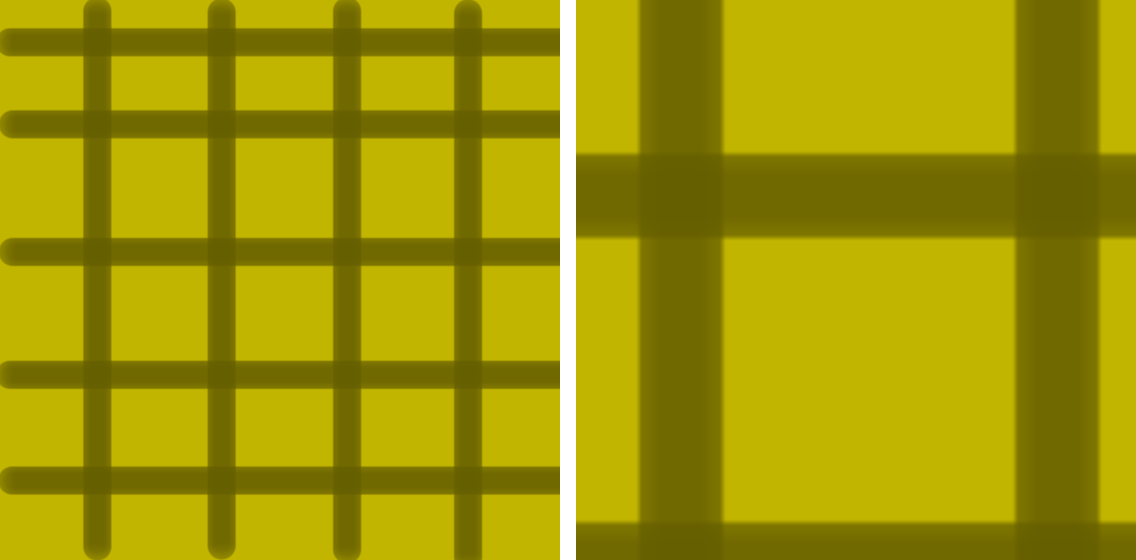
Left: the whole. Right: its middle third, enlarged.
Reproduce this pattern procedurally as a Shadertoy shader.

```glsl
const vec3 PAPER = vec3(0.76, 0.71, 0.0);
const vec3 INK = vec3(0.394, 0.367, 0.0);
const float HALF_WIDTH = 0.0259;
const float OPACITY = 0.875;

// Each stroke: centre line, start and end along its length
const vec3 COLUMNS[4] = vec3[4](
    vec3(0.1738, -0.002, 1.006),
    vec3(0.3958,  0.000, 1.004),
    vec3(0.6198, -0.007, 1.006),
    vec3(0.8359, -0.020, 1.002));
const vec3 ROWS[5] = vec3[5](
    vec3(0.1419, -0.004, 1.04),
    vec3(0.3307, -0.008, 1.04),
    vec3(0.5501, -0.003, 1.04),
    vec3(0.7780, -0.003, 1.04),
    vec3(0.9245, -0.008, 1.04));

// Distance to the spine of a round-capped stroke; p = (across, along)
float spineDistance(vec2 p, vec3 stroke, float radius) {
    float nearest = clamp(p.y, stroke.y + radius, stroke.z - radius);
    return length(p - vec2(stroke.x, nearest));
}

// Marker coverage: dense core, lighter shoulders, faded tips
float markerAlpha(vec2 p, vec3 stroke, float radius, float pixel) {
    float t = spineDistance(p, stroke, radius) / radius;
    float softness = max(0.09, 0.75 * pixel / radius);
    float body = 1.0 - smoothstep(1.0 - 1.4 * softness, 1.0 + 0.6 * softness, t);
    float shoulder = 1.0 - 0.16 * smoothstep(0.4, 0.92, t);
    float tipDepth = min(p.y - stroke.y, stroke.z - p.y);
    float tip = mix(0.72, 1.0, smoothstep(0.0, 0.035, tipDepth));
    return OPACITY * body * shoulder * tip;
}

void mainImage(out vec4 fragColor, in vec2 fragCoord) {
    vec2 uv = fragCoord / iResolution.xy;
    float pixel = 1.0 / min(iResolution.x, iResolution.y);
    vec3 color = PAPER;

    // Translucent layers darken where they cross
    for (int i = 0; i < ROWS.length(); i++)
        color = mix(color, INK, markerAlpha(uv.yx, ROWS[i], HALF_WIDTH, pixel));
    for (int i = 0; i < COLUMNS.length(); i++)
        color = mix(color, INK, markerAlpha(uv, COLUMNS[i], HALF_WIDTH, pixel));

    fragColor = vec4(color, 1.0);
}
```
